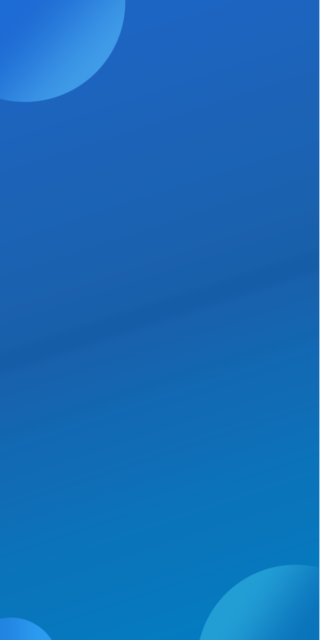
Write a WebGL 1 fragment shader that draws this background.

```glsl
precision highp float;

uniform vec2 u_resolution;

// Antialiased coverage of a disc
float disc(vec2 p, vec2 center, float radius) {
  float pixel = 1.0 / u_resolution.x;
  return 1.0 - smoothstep(-pixel, pixel, length(p - center) - radius);
}

// Slanted backdrop: royal blue, a dim middle, then cyan-blue
vec3 backdrop(float depth) {
  vec3 color = mix(vec3(0.115, 0.395, 0.765), vec3(0.108, 0.388, 0.71), smoothstep(0.1, 0.75, depth));
  color = mix(color, vec3(0.098, 0.375, 0.67), smoothstep(0.65, 1.14, depth));
  color = mix(color, vec3(0.07, 0.415, 0.705), smoothstep(1.12, 1.48, depth));
  color = mix(color, vec3(0.04, 0.455, 0.73), smoothstep(1.42, 1.85, depth));
  return mix(color, vec3(0.015, 0.485, 0.755), smoothstep(1.8, 2.25, depth));
}

// Soft-edged stripe across the slanted gradient
float stripe(float depth, float start, float end) {
  return smoothstep(start - 0.015, start + 0.015, depth)
       * (1.0 - smoothstep(end - 0.015, end + 0.015, depth));
}

void main() {
  // Canvas is one unit wide and two units tall
  vec2 uv = gl_FragCoord.xy / u_resolution;
  vec2 p = uv * vec2(1.0, 2.0);
  float depth = 2.0 - p.y + 0.325 * p.x;

  vec3 color = backdrop(depth);
  color -= 0.010 * stripe(depth, 1.10, 1.17);
  color -= 0.006 * stripe(depth, 1.34, 1.37);

  // Upper left disc, brighter toward its lower right rim
  float shade = dot(p - vec2(0.078, 1.995), vec2(0.75, -0.66));
  vec3 upperDisc = mix(vec3(0.115, 0.42, 0.83), vec3(0.25, 0.61, 0.91), smoothstep(0.0, 0.32, shade));
  color = mix(color, upperDisc, disc(p, vec2(0.078, 1.995), 0.3135));

  // Lower right disc, fading into the backdrop on its right
  shade = dot(p - vec2(0.68, 0.04), vec2(0.83, -0.55));
  vec3 lowerDisc = mix(vec3(0.135, 0.62, 0.835), vec3(0.04, 0.455, 0.735), smoothstep(0.0, 0.25, shade));
  color = mix(color, lowerDisc, disc(p, vec2(0.924, -0.074), 0.309));

  // Small lower left disc
  vec3 smallDisc = mix(vec3(0.13, 0.52, 0.88), vec3(0.17, 0.61, 0.94), smoothstep(0.0, 0.14, p.x));
  color = mix(color, smallDisc, disc(p, vec2(0.034, -0.081), 0.151));

  // Thin pale rim along the right edge
  color = mix(color, vec3(0.75, 0.86, 0.95), 0.8 * smoothstep(0.9955, 0.9985, uv.x));

  gl_FragColor = vec4(color, 1.0);
}
```
